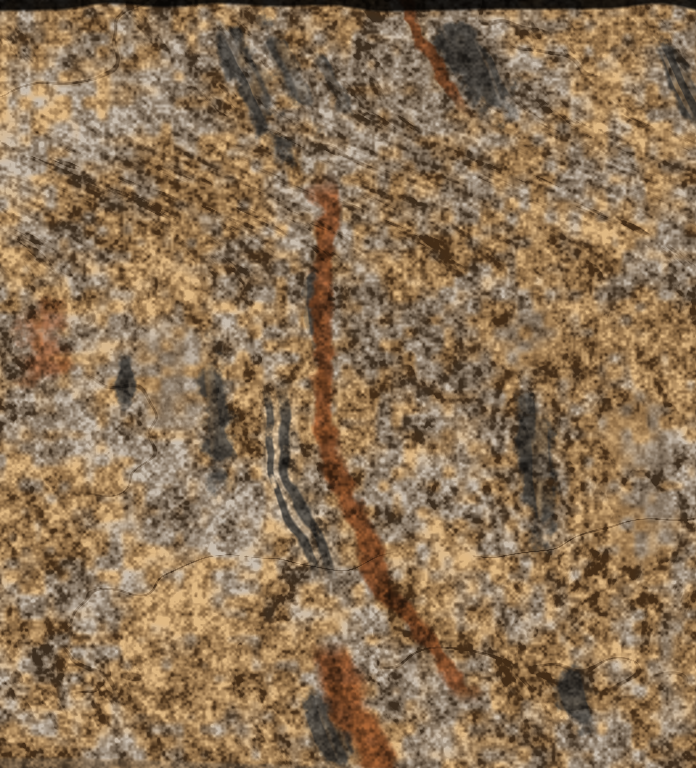
Reproduce this texture procedurally as a Shadertoy shader.

```glsl
#define DARK_BROWN vec3(0.25, 0.18, 0.11)
#define MID_TAN vec3(0.56, 0.465, 0.355)
#define PALE_SAND vec3(0.83, 0.74, 0.62)
#define SLATE vec3(0.21, 0.20, 0.185)
#define RUST vec3(0.40, 0.21, 0.095)
#define OCHRE_TINT vec3(1.06, 0.98, 0.83)
#define GREY_TINT vec3(0.95, 1.0, 1.10)
#define GRAIN 1.0
#define SPECKS 0.30
#define VEIN_WIDTH 0.015
#define RAGGED 0.9

float hash(vec2 p) {
    return fract(sin(dot(p, vec2(127.1, 311.7))) * 43758.545);
}

float noise(vec2 p) {
    vec2 i = floor(p), f = fract(p);
    f = f * f * (3.0 - 2.0 * f);
    return mix(mix(hash(i), hash(i + vec2(1, 0)), f.x),
               mix(hash(i + vec2(0, 1)), hash(i + vec2(1, 1)), f.x), f.y);
}

float fbm(vec2 p) {
    float sum = 0.0, amp = 0.5;
    for (int i = 0; i < 4; i++) {
        sum += amp * noise(p);
        p = mat2(1.6, 1.2, -1.2, 1.6) * p + 7.3;
        amp *= 0.5;
    }
    return sum / 0.9375;
}

// Sideways lean of the layering at each height
float lean(float y) {
    return 0.06 + 0.42 * smoothstep(0.62, 0.88, y) + 0.25 * smoothstep(0.3, 0.1, y);
}

// Soft filled band around a centre line
float band(float d, float width) {
    return smoothstep(width * 1.35, width * 0.6, abs(d));
}

// Mineral grain, slightly drawn out along the layering
float grainTone(vec2 p) {
    vec2 q = vec2(p.x + lean(p.y) * p.y, p.y * 0.75);
    float tone = 0.54 + 0.40 * (fbm(p * 7.0) - 0.5);
    tone += 0.36 * (noise(q * 34.0) - 0.5) + GRAIN * (0.50 * (noise(q * 78.0 + 3.0) - 0.5)
          + 0.66 * (noise(p * 165.0 + 9.0) - 0.5) + 0.48 * (noise(p * 290.0) - 0.5));
    float clusters = smoothstep(0.40, 0.68, fbm(q * vec2(17.0, 11.0) + 20.0));
    float mica = smoothstep(0.53, 0.72, fbm(q * 68.0 + 40.0));
    return tone - SPECKS * mica * (0.35 + clusters);
}

// Dark lenses: centre and radii, split into fine layers
float darkLenses(vec2 p, float ragged) {
    vec4 lenses[11] = vec4[11](
        vec4(0.325, 0.895, 0.024, 0.090), vec4(0.374, 0.915, 0.018, 0.075),
        vec4(0.438, 0.885, 0.012, 0.050), vec4(0.615, 0.915, 0.040, 0.068),
        vec4(0.888, 0.890, 0.022, 0.060), vec4(0.280, 0.455, 0.020, 0.095),
        vec4(0.700, 0.385, 0.025, 0.100), vec4(0.427, 0.045, 0.026, 0.075),
        vec4(0.755, 0.085, 0.024, 0.045), vec4(0.162, 0.505, 0.013, 0.035),
        vec4(0.408, 0.600, 0.010, 0.055));
    float mask = 0.0;
    for (int i = 0; i < 11; i++) {
        vec2 d = p - lenses[i].xy;
        d.x += lean(lenses[i].y) * d.y;
        float edge = length(d / lenses[i].zw) + ragged * RAGGED;
        float layers = noise(vec2(d.x * 125.0 + float(i) * 5.0, d.y * 9.0));
        mask = max(mask, smoothstep(1.15, 0.65, edge) * (0.5 + 0.5 * smoothstep(0.2, 0.5, layers)));
    }
    return mask;
}

void mainImage(out vec4 fragColor, in vec2 fragCoord) {
    vec2 p = fragCoord / iResolution.y;
    vec2 warp = vec2(fbm(p * 13.0), fbm(p * 13.0 + 50.0)) - 0.5;
    float ragged = 1.5 * (fbm(p * 48.0 + 11.0) - 0.5);
    vec2 w = p + 0.035 * warp;
    float tone = grainTone(p);

    // Broad light: paler lower left and a sunlit patch on the left edge
    tone += 0.07 * smoothstep(0.6, 0.1, length(p - vec2(0.15, 0.2)));
    tone += 0.34 * smoothstep(0.13, 0.0, length((p - vec2(0.0, 0.82)) * vec2(1.0, 0.8)));

    // Pale knots with dark, broken rims
    vec4 knots[4] = vec4[4](vec4(0.833, 0.440, 0.050, 0.062), vec4(0.833, 0.318, 0.052, 0.062),
                            vec4(0.225, 0.510, 0.055, 0.080), vec4(0.690, 0.560, 0.045, 0.045));
    for (int i = 0; i < 4; i++) {
        float r = length((w - knots[i].xy) / knots[i].zw) + 0.25 * ragged;
        tone = mix(tone, 0.58 + 0.5 * (tone - 0.5), 0.75 * smoothstep(1.0, 0.75, r));
        tone -= (i < 2 ? 0.30 : 0.13) * band(r - 1.12, 0.12) * smoothstep(0.3, 0.6, noise(p * 30.0));
    }

    // Halo layers around the right-hand lens
    float halo = length((w - vec2(0.70, 0.385)) / vec2(0.07, 0.16));
    tone += 0.12 * sin(halo * 26.0) * smoothstep(1.3, 0.9, halo) * smoothstep(0.3, 0.5, halo);

    // Thin cracks
    float crack = band(fbm(p * vec2(3.0, 5.0) + 31.0) - 0.5, 0.004);
    tone -= 0.28 * crack * smoothstep(0.5, 0.65, noise(p * 7.0 + 4.0));

    // Stone colour from tone, tinted by patches of ochre and grey
    vec3 col = mix(DARK_BROWN, MID_TAN, smoothstep(-0.05, 0.55, tone));
    col = mix(col, PALE_SAND, clamp((tone - 0.5) / 0.5, 0.0, 1.0));
    float patches = 0.6 * fbm(p * 9.0 + 70.0) + 0.4 * noise(p * 60.0 + 5.0);
    col *= mix(GREY_TINT, OCHRE_TINT, smoothstep(0.32, 0.62, patches));

    // Slate lenses and the curved pair of stripes
    float dark = darkLenses(p + 0.012 * warp, ragged);
    float across = w.x - 0.362 - 1.4 * pow(max(0.46 - p.y, 0.0), 2.0);
    float along = smoothstep(0.23, 0.29, p.y) * smoothstep(0.51, 0.45, p.y);
    float pair = max(band(across + 0.014, 0.006), band(across - 0.008, 0.007));
    col = mix(col, PALE_SAND * (0.45 + 0.7 * tone), 0.5 * along * band(across, 0.026));
    dark = max(dark, along * pair * smoothstep(0.5, 0.1, ragged));
    col = mix(col, SLATE * (0.6 + 0.9 * tone), 0.88 * dark);

    // Rust: winding vein, lower root, upper seam and left stain
    float veinX = 0.425 + 1.1 * pow(max(0.5 - p.y, 0.0), 2.0);
    float veinEnds = smoothstep(0.08, 0.11, p.y) * smoothstep(0.78, 0.74, p.y);
    float frayed = 0.014 * ragged;
    float rust = veinEnds * band(w.x - veinX + frayed, VEIN_WIDTH);
    rust = max(rust, smoothstep(0.17, 0.14, p.y) * band(w.x - 0.49 + 0.35 * p.y + frayed, 0.026));
    rust = max(rust, smoothstep(0.84, 0.89, p.y) * band(w.x - 0.52 - 0.65 * (1.0 - p.y) + frayed, 0.009));
    float stain = length((w - vec2(0.052, 0.545)) / vec2(0.038, 0.065)) + ragged;
    rust = max(rust, 0.85 * smoothstep(1.2, 0.3, stain));
    col = mix(col, RUST * (0.55 + 0.95 * tone), 0.82 * rust);

    // Shadowed top edge and worn lower ledge
    float top = 0.990 + 0.012 * (noise(vec2(p.x * 14.0, 2.0)) - 0.5);
    col *= 1.0 - 0.85 * smoothstep(top - 0.003, top + 0.003, p.y);
    float ledge = smoothstep(0.016, 0.010, p.y + 0.035 * max(p.x - 0.1, 0.0));
    col = mix(col, MID_TAN * (0.6 + 0.6 * tone), 0.7 * ledge);

    fragColor = vec4(clamp(col, 0.0, 1.0), 1.0);
}
```
